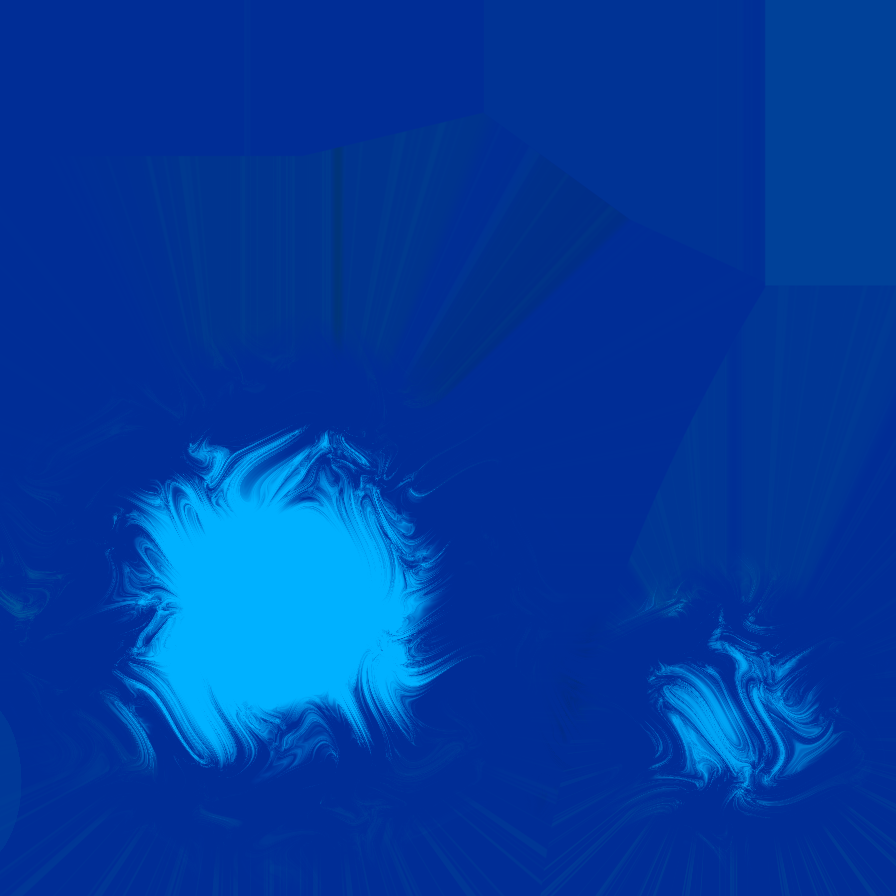
This background is drawn by a Shadertoy shader. Its source:

```glsl
// Two frayed cyan glows over deep blue panels with faint radial streaks.

#define BIG_CENTER vec2(0.311, 0.323)
#define SMALL_CENTER vec2(0.820, 0.203)
#define BIG_HALF vec2(0.058, 0.110)
#define SMALL_HALF vec2(0.027, 0.025)
#define BASE_BLUE vec3(0.0, 0.175, 0.590)
#define PANEL_BLUE vec3(0.0, 0.200, 0.585)
#define CORNER_BLUE vec3(0.0, 0.255, 0.600)
#define FAN_TEAL vec3(0.0, 0.205, 0.560)
#define FAN_DARK vec3(0.0, 0.180, 0.535)
#define GLOW_CYAN vec3(0.0, 0.695, 1.0)
#define FRAY 0.75
#define STREAK_LIFT 0.035

// Antialiased step: 1 where the signed value is positive
float edge(float d) {
    float w = 1.0 / iResolution.y;
    return smoothstep(-w, w, d);
}

// Soft-edged interval
float band(float x, float lo, float hi, float soft) {
    return smoothstep(lo - soft, lo + soft, x) * (1.0 - smoothstep(hi - soft, hi + soft, x));
}

// Layered, mutually warped sines, roughly -1 to 1
float wisps(vec2 p) {
    const mat2 turn = mat2(0.80, 0.60, -0.60, 0.80);
    float sum = 0.0, amp = 0.42;
    p *= 24.0;
    for (int i = 0; i < 9; i++) {
        p = turn * p + 0.75 * sin(p.yx * 1.3 + float(i) * 1.7);
        sum += amp * sin(p.x + 1.1 * sin(p.y)) * cos(p.y * 0.8);
        p *= 1.68;
        amp *= 0.84;
    }
    return sum;
}

// Thin irregular lines along one coordinate, 0 to 1
float lines(float s) {
    float v = sin(s * 23.0) + sin(s * 57.0 + 1.3) + 0.8 * sin(s * 131.0 + 2.1)
            + 0.6 * sin(s * 283.0);
    return smoothstep(0.2, 2.2, v);
}

// Ray from a box: x = angle, y = coordinate that also varies along its sides
vec2 boxRay(vec2 p, vec2 center, vec2 halfSize) {
    vec2 foot = clamp(p, center - halfSize, center + halfSize);
    vec2 d = p - foot;
    float angle = atan(d.y, d.x + 1e-5);
    return vec2(angle, angle + 6.0 * (foot.y - foot.x));
}

// Glow strength with a solid heart and a frayed rim
float glow(float r, float radius, float width, float heart, float n) {
    float fray = FRAY * smoothstep(heart, heart + 0.05, r);
    return smoothstep(0.0, 1.0, (radius - r) / width + n * fray);
}

void mainImage(out vec4 fragColor, in vec2 fragCoord) {
    vec2 p = fragCoord / iResolution.y;
    vec2 toBig = p - BIG_CENTER, toSmall = p - SMALL_CENTER;
    float rBig = length(toBig), rSmall = length(toSmall);
    float n = wisps(p);

    // Region borders
    float ridge = min(0.826 + 0.24 * max(p.x - 0.338, 0.0),
                      0.874 - 0.73 * (p.x - 0.54) + 0.27 * max(p.x - 0.703, 0.0));
    float divide = 0.603 + p.y * (0.135 + 0.345 * p.y);
    float above = edge(p.y - ridge);
    float right = edge(p.x - divide) * edge(0.681 - p.y);
    float left = (1.0 - above) * (1.0 - right);

    // Upper panels with vertical lines
    vec3 col = mix(BASE_BLUE, PANEL_BLUE, above * edge(p.x - 0.54));
    float upright = band(p.x, 0.258, 0.282, 0.004) + band(p.x, 0.785, 0.85, 0.008);
    col.g += STREAK_LIFT * 0.6 * above * upright * lines(p.x * 4.0);
    col = mix(col, BASE_BLUE, 0.6 * above * band(p.x, 0.825, 0.853, 0.006));
    col = mix(col, CORNER_BLUE, edge(p.x - 0.854) * edge(p.y - 0.681));

    // Fan over the large glow
    vec2 ray = boxRay(p, BIG_CENTER, BIG_HALF);
    float far = smoothstep(0.26, 0.33, rBig + 0.02 * n);
    float fan = left * far * band(ray.x, 0.77, 1.98, 0.012);
    vec3 fanColor = mix(FAN_DARK, FAN_TEAL, smoothstep(0.8, 1.3, ray.x));
    fanColor = mix(fanColor, BASE_BLUE, band(ray.x, 1.04, 1.18, 0.03) * 0.8);
    fanColor = mix(fanColor, BASE_BLUE, 0.75 * smoothstep(1.6, 1.95, ray.x));
    col = mix(col, fanColor, fan);
    float lower = 1.0 - smoothstep(0.05, 0.2, p.y);
    col.g += STREAK_LIFT * left * far * lines(ray.y) * (0.15 + 0.5 * fan + lower);
    col -= vec3(0.0, 0.0, 0.08) * fan * band(p.x, 0.372, 0.382, 0.004);

    // Fan over the small glow
    ray = boxRay(p, SMALL_CENTER, SMALL_HALF);
    far = smoothstep(0.13, 0.18, rSmall + 0.02 * n);
    fan = right * far * band(ray.x, 1.14, 2.15, 0.04);
    col = mix(col, PANEL_BLUE + vec3(0.0, 0.01, 0.0), fan);
    col.g += STREAK_LIFT * right * far * lines(ray.y * 1.2) * (0.5 + lower);
    col = mix(col, BASE_BLUE, 0.7 * fan * band(p.x, 0.812, 0.828, 0.005));

    // Dim seam and left-hand patches
    float seam = exp(-abs(p.x - divide + 0.012) * 70.0) * band(p.y, 0.12, 0.28, 0.05);
    col -= vec3(0.0, 0.01, 0.10) * seam * smoothstep(-0.2, 0.8, n);
    float pocket = edge(1.0 - length((p - vec2(-0.03, 0.128)) / vec2(0.054, 0.095)));
    col = mix(col, CORNER_BLUE, 0.55 * pocket);
    float smudge = exp(-dot(p - vec2(0.03, 0.34), p - vec2(0.03, 0.34)) * 130.0);
    float haze = smudge + 0.45 * band(rBig, 0.2, 0.29, 0.05) + 0.6 * band(rSmall, 0.07, 0.16, 0.03);
    col += vec3(0.0, 0.13, 0.02) * haze * smoothstep(0.1, 1.1, n);

    // Glows
    float big = glow(rBig, 0.190, 0.075, 0.085, n);
    float small = glow(rSmall, 0.088, 0.105, -0.04, n);
    col = mix(col, GLOW_CYAN, max(big, 0.9 * small));
    fragColor = vec4(clamp(col, 0.0, 1.0), 1.0);
}
```
